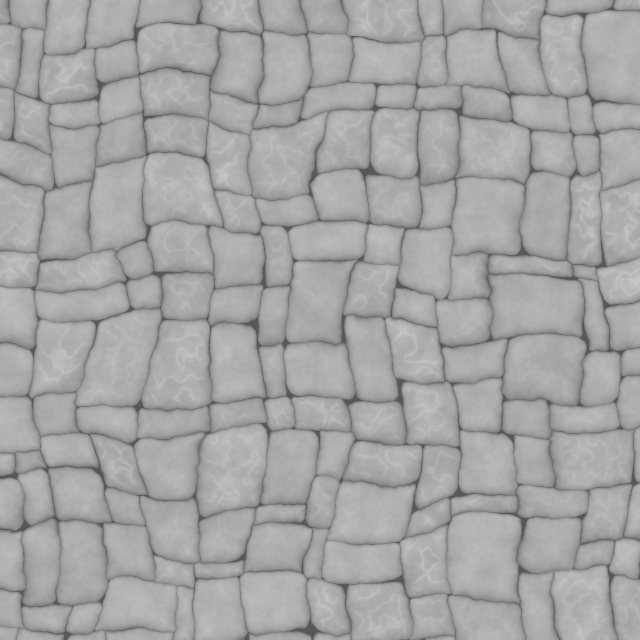
Write a Shadertoy shader that draws this texture map.

```glsl
// Dry stone wall of fitted grey blocks, seen as a soft height-like texture.
// A pinwheel grid of random rectangles is bent by gradient noise; the two
// nearest blocks give the joint depth, and ridged noise hews the faces.

const float BLOCKS = 12.6;        // mean blocks across the canvas
const float SIZE_SPREAD = 0.37;   // how far the block edges stray
const float BEND = 0.62;          // slow bending of the courses
const float WOBBLE = 0.075;       // unevenness of the block edges
const float SKEW = 0.13;          // per-block tilt and taper
const float GROW = 0.008;         // tightness of the joints
const float FACE_TONE = 0.694;
const float JOINT_FLOOR = 0.345;
const float CREASE_DARK = 0.13;   // thin line in the joint
const float CREASE_WIDTH = 0.022;
const float SHADE_DARK = 0.12;    // wide shade around the joint
const float SHADE_WIDTH = 0.085;
const float RIM_LIGHT = 0.035;
const float VEIN_LIGHT = 0.085;
const float CLOUD = 0.055;

vec2 hash2(vec2 p) {
    vec3 q = fract(p.xyx * vec3(0.1031, 0.1030, 0.0973));
    q += dot(q, q.yzx + 33.33);
    return fract((q.xx + q.yz) * q.zy);
}

// Gradient noise, about -0.7 to 0.7
float corner(vec2 cell, vec2 offset) {
    float angle = 6.2832 * hash2(cell + 71.0).x;
    return dot(vec2(cos(angle), sin(angle)), offset);
}

float noise(vec2 p) {
    vec2 i = floor(p), f = fract(p);
    vec2 u = f * f * f * (f * (f * 6.0 - 15.0) + 10.0);
    vec2 e = vec2(1.0, 0.0);
    return mix(mix(corner(i, f), corner(i + e, f - e), u.x),
               mix(corner(i + e.yx, f - e.yx), corner(i + 1.0, f - 1.0), u.x), u.y);
}

vec2 noise2(vec2 p) {
    return vec2(noise(p), noise(p + vec2(37.2, 91.7)));
}

float fbm(vec2 p) {
    return noise(p) + 0.5 * noise(p * 2.1 + 13.0) + 0.25 * noise(p * 4.3 + 29.0);
}

// Position of the grid line that passes through a vertex
float stray(vec2 vertex) {
    return SIZE_SPREAD * (2.0 * hash2(vertex + 200.0).x - 1.0);
}

// Low and high corners of the rectangle in a pinwheel cell
vec4 blockBounds(vec2 cell) {
    float a = stray(cell), b = stray(cell + vec2(1, 0));
    float c = stray(cell + vec2(0, 1)), d = stray(cell + 1.0);
    bool even = mod(cell.x + cell.y, 2.0) < 0.5;
    vec4 shift = even ? vec4(c, a, b, d) : vec4(a, b, d, c);
    return vec4(cell, cell + 1.0) + shift;
}

// Signed distance to one skewed, rounded block; local is -1..1 over its face
float blockDistance(vec2 p, vec2 cell, out vec2 local) {
    vec4 bounds = blockBounds(cell);
    vec2 halfSize = 0.5 * (bounds.zw - bounds.xy);
    vec2 q = p - 0.5 * (bounds.xy + bounds.zw);
    vec2 lean = SKEW * (hash2(cell + 310.0) - 0.5);
    vec2 taper = 2.0 * SKEW * (hash2(cell + 420.0) - 0.5);
    q += q.yx * lean + q.x * q.y * taper;
    local = q / halfSize;
    float radius = min(mix(0.04, 0.24, hash2(cell + 530.0).x),
                       0.6 * min(halfSize.x, halfSize.y));
    vec2 e = abs(q) - halfSize - GROW + radius;
    return length(max(e, 0.0)) + min(max(e.x, e.y), 0.0) - radius;
}

void mainImage(out vec4 fragColor, in vec2 fragCoord) {
    vec2 wall = fragCoord / min(iResolution.x, iResolution.y) * BLOCKS;

    // Bend the courses and roughen the edges
    vec2 p = wall + BEND * noise2(wall * 0.38);
    p += WOBBLE * noise2(wall * 2.3) + 0.3 * WOBBLE * noise2(wall * 7.0);

    // Two nearest blocks
    float nearest = 9.0, second = 9.0;
    vec2 id = vec2(0.0), face = vec2(0.0), local;
    for (int y = -1; y <= 1; y++)
    for (int x = -1; x <= 1; x++) {
        vec2 cell = floor(p) + vec2(x, y);
        float d = blockDistance(p, cell, local);
        if (d < nearest) {
            second = nearest;
            nearest = d;
            id = cell;
            face = local;
        } else second = min(second, d);
    }
    float depth = max(min(-nearest, 0.5 * (second - nearest)), -0.03);

    // Hewn face: clouds, pale ridges and a tone of its own
    vec2 trait = hash2(id + 640.0);
    vec2 grain = wall + 17.0 * trait;
    float cloud = fbm(grain * 1.7);
    float ridge = 1.0 - abs(noise(grain * 2.4 + 0.5 * noise2(grain * 4.0)));
    float vein = pow(ridge, 9.0) - 0.3;
    float inside = smoothstep(0.02, 0.2, depth);
    float tone = FACE_TONE + 0.028 * (trait.x - 0.5) + CLOUD * cloud;
    tone += VEIN_LIGHT * vein * trait.y * trait.y * inside;
    tone += 0.02 * noise(wall * 11.0);

    // Light from above on the rims, shade sinking into the joints
    float rim = smoothstep(0.0, 0.05, depth) * (1.0 - smoothstep(0.06, 0.28, depth));
    tone += RIM_LIGHT * rim * dot(face, vec2(-0.25, 0.8));
    float wear = 1.0 + 0.7 * noise(wall * 1.3 + 50.0);
    tone -= wear * CREASE_DARK * exp(-depth / CREASE_WIDTH);
    tone -= wear * SHADE_DARK * exp(-depth / SHADE_WIDTH);

    fragColor = vec4(vec3(max(tone, JOINT_FLOOR)), 1.0);
}
```
